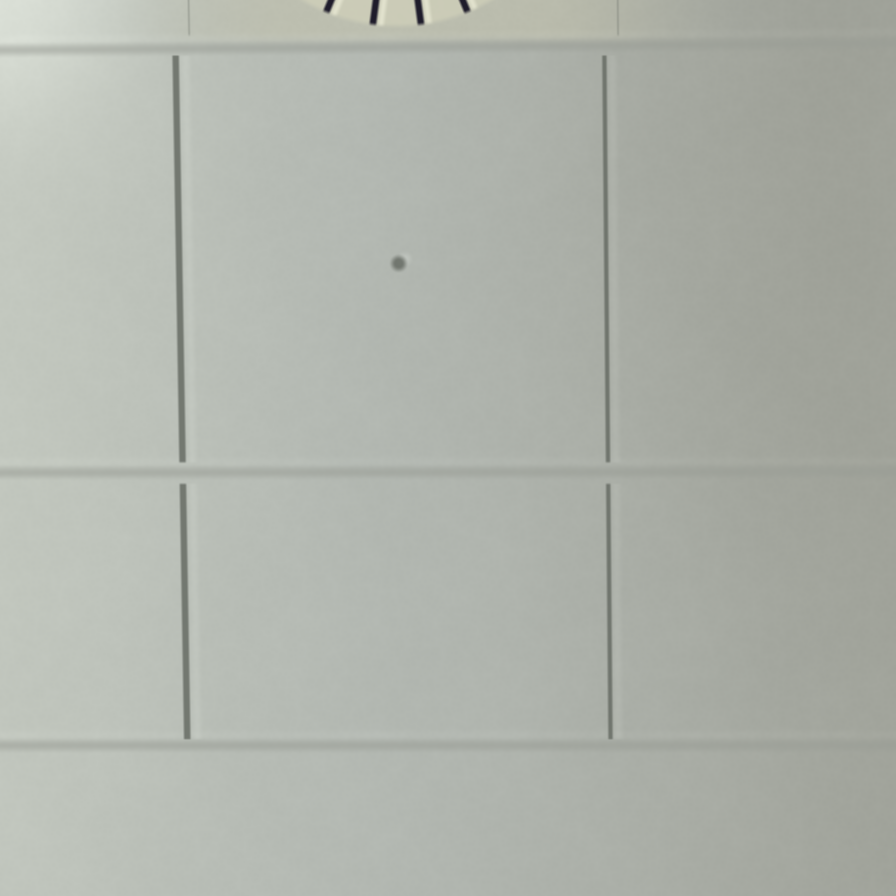
Write a WebGL 2 fragment shader that draws this texture.

```glsl
#version 300 es
// Pale wall panels with soft seams, narrow dark joints, a small stud and a ticked dial rim.
precision highp float;
uniform vec2 u_resolution;
out vec4 fragColor;

const vec3 LIT = vec3(0.765, 0.785, 0.75);
const vec3 MID = vec3(0.70, 0.72, 0.695);
const vec3 SHADE = vec3(0.625, 0.635, 0.60);
const vec3 WARM = vec3(0.76, 0.76, 0.68);
const vec3 SEAM = vec3(0.60, 0.615, 0.585);
const vec3 JOINT = vec3(0.40, 0.42, 0.39);
const vec3 DIAL = vec3(0.82, 0.82, 0.73);
const vec3 TICK = vec3(0.12, 0.11, 0.17);

vec2 hash2(vec2 p) {
  return fract(sin(vec2(dot(p, vec2(127.1, 311.7)), dot(p, vec2(269.5, 183.3)))) * 43758.5);
}

// Distance to the nearest scattered cell centre.
float cellular(vec2 p) {
  vec2 cell = floor(p), f = fract(p);
  float nearest = 2.0;
  for (int y = -1; y <= 1; y++)
    for (int x = -1; x <= 1; x++) {
      vec2 o = vec2(x, y);
      nearest = min(nearest, length(o + hash2(cell + o) - f));
    }
  return nearest;
}

// Soft-edged band around zero.
float band(float d, float halfWidth, float soft) {
  return 1.0 - smoothstep(halfWidth - soft, halfWidth + soft, abs(d));
}

// Smooth window between two values.
float span(float v, float lo, float hi, float soft) {
  return smoothstep(lo - soft, lo + soft, v) * (1.0 - smoothstep(hi - soft, hi + soft, v));
}

// Light falls from the left and fades most at the upper right.
vec3 wallLight(vec2 p) {
  float shade = p.x * mix(0.76, 1.02, smoothstep(0.0, 0.9, p.y)) + 0.13 * (1.0 - p.y);
  vec3 c = mix(LIT, MID, smoothstep(0.0, 0.5, shade));
  c = mix(c, SHADE, smoothstep(0.4, 1.0, shade));
  c += 0.10 * smoothstep(0.75, 1.05, p.y) * (1.0 - smoothstep(0.0, 0.22, p.x));
  float header = smoothstep(0.945, 0.965, p.y) * span(p.x, 0.22, 0.72, 0.12);
  return mix(c, WARM, 0.6 * header);
}

// Broad uneven tone and fine grain.
float wear(vec2 p) {
  float waves = sin(p.x * 23.0 + 2.0 * sin(p.y * 11.0)) * sin(p.y * 19.0 + p.x * 7.0);
  return 0.003 * waves + 0.008 * (cellular(p * 45.0) - 0.5) + 0.008 * (cellular(p * 150.0) - 0.5);
}

vec3 addSeam(vec3 c, vec2 p, float height, float tilt) {
  float d = p.y - height - tilt * (p.x - 0.5);
  c += 0.012 * band(d - 0.012, 0.004, 0.004);
  return mix(c, SEAM, 0.52 * band(d, 0.005, 0.005));
}

// One leaning joint, interrupted at the seam and faint in the top row.
vec3 addJoint(vec3 c, vec2 p, float x, float lean, float width) {
  float d = p.x - x - lean * (0.94 - p.y);
  float reach = span(p.y, 0.175, 0.938, 0.0015) * (1.0 - span(p.y, 0.460, 0.484, 0.002));
  c += 0.025 * reach * band(d - width - 0.004, 0.004, 0.004);
  c = mix(c, JOINT, 0.85 * reach * band(d, width * 0.5, 0.0018));
  float upper = smoothstep(0.958, 0.963, p.y);
  return mix(c, JOINT, 0.35 * upper * band(d - 0.0155, 0.001, 0.0015));
}

vec3 addStud(vec3 c, vec2 p, vec2 centre) {
  c += 0.05 * band(length(p - centre - vec2(0.007, 0.005)), 0.006, 0.004);
  return mix(c, JOINT, 0.85 * band(length(p - centre), 0.0075, 0.004));
}

// Lower rim of a round dial with evenly spaced radial ticks.
vec3 addDial(vec3 c, vec2 p, vec2 centre, float radius) {
  vec2 q = p - centre;
  float r = length(q), stepAngle = 6.28318 / 24.0;
  float turn = atan(q.x, -q.y) / stepAngle;
  float across = (fract(turn) - 0.5) * stepAngle * r;
  c = mix(c, DIAL, 0.7 * (1.0 - smoothstep(radius - 0.004, radius + 0.004, r)));
  float reach = span(r, radius - 0.04, radius, 0.003);
  c = mix(c, vec3(0.94, 0.94, 0.86), 0.6 * reach * band(across - 0.009, 0.003, 0.003));
  return mix(c, TICK, reach * band(across, 0.0037, 0.002));
}

void main() {
  vec2 p = gl_FragCoord.xy / u_resolution;
  vec3 c = wallLight(p) + wear(p);

  // Horizontal seams
  c = addSeam(c, p, 0.948, 0.008);
  c = addSeam(c, p, 0.473, 0.001);
  c = addSeam(c, p, 0.168, 0.0);

  // Vertical joints, two across
  for (int i = 0; i < 2; i++) {
    float k = float(i);
    c = addJoint(c, p, 0.196 + 0.4785 * k, mix(0.017, 0.009, k), mix(0.0072, 0.0048, k));
  }

  c = addStud(c, p, vec2(0.445, 0.706));
  c = addDial(c, p, vec2(0.443, 1.177), 0.206);
  fragColor = vec4(clamp(c, 0.0, 1.0), 1.0);
}
```
